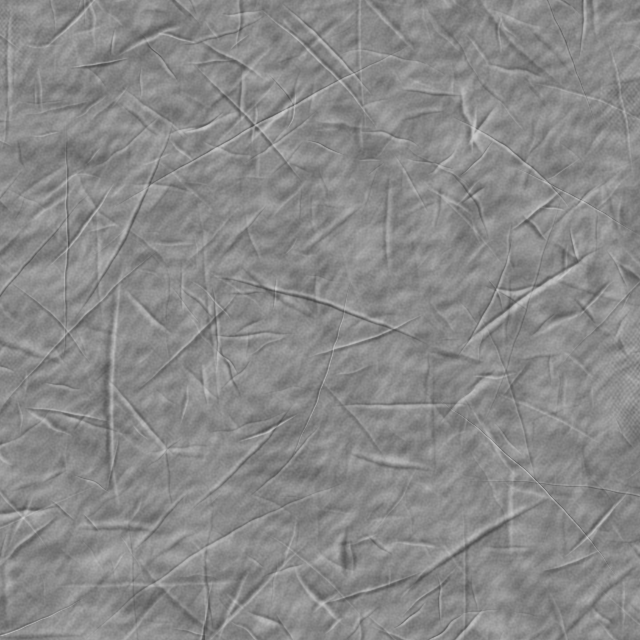
A Shadertoy shader for this texture:

```glsl
const float PI = 3.14159;
const vec2 LIGHT = vec2(-0.4, 0.917);
const float MID_GRAY = 0.537;

vec2 hash2(vec2 p) {
    vec2 k = vec2(dot(p, vec2(127.1, 311.7)), dot(p, vec2(269.5, 183.3)));
    return fract(sin(k) * 43758.5453);
}

mat2 turn(float angle) {
    float c = cos(angle), s = sin(angle);
    return mat2(c, -s, s, c);
}

float corner(vec2 cell, vec2 offset) {
    return dot(hash2(cell) * 2.0 - 1.0, offset);
}

// Gradient noise, centred on zero
float noise(vec2 p) {
    vec2 i = floor(p), f = fract(p);
    vec2 u = f * f * f * (f * (f * 6.0 - 15.0) + 10.0);
    vec2 e = vec2(1.0, 0.0);
    float low = mix(corner(i, f), corner(i + e, f - e), u.x);
    float high = mix(corner(i + e.yx, f - e.yx), corner(i + e.xx, f - e.xx), u.x);
    return mix(low, high, u.y);
}

vec2 warp(vec2 p, float freq, float amount) {
    return p + amount * vec2(noise(p * freq + 3.7), noise(p * freq + 41.3));
}

// Noise drawn out along one direction
float streaks(vec2 p, float angle, float freq, float stretch) {
    return noise(turn(angle) * p * vec2(1.0 / stretch, 1.0) * freq + angle * 31.0);
}

// Soft shading: level on one part of the cloth, steep on the other
float drape(vec2 p) {
    float steep = smoothstep(-0.25, 0.25, noise(p * 2.2 + 8.4) + 0.5 * (p.x - 0.5));
    float level = streaks(p, 0.05, 16.0, 2.5) + 0.7 * streaks(p, -0.3, 30.0, 2.5);
    float upright = streaks(p, 1.75, 18.0, 4.0) + 0.8 * streaks(p, 2.15, 32.0, 4.0);
    return mix(level, upright, steep);
}

// Small dents and sharp-edged facets
float dents(vec2 p, float busy) {
    float height = 0.0, freq = 12.0, slope = 0.026;
    for (int i = 0; i < 4; i++) {
        height += slope / freq * streaks(p, 1.4 + float(i) * 0.9, freq, 1.7);
        freq *= 1.8;
        slope *= 1.2;
    }
    float ridge = streaks(p, 1.9, 17.0, 2.0);
    return height - busy * 0.0045 * sqrt(ridge * ridge + 0.0015);
}

// Scattered tapered creases: a lit flank, a shaded flank and a bright or dark crest
float creases(vec2 p, float cells, float reach, float width, float contrast, float seed) {
    vec2 q = p * cells, home = floor(q);
    float shade = 0.0;
    for (int y = -1; y <= 1; y++)
    for (int x = -1; x <= 1; x++) {
        vec2 cell = home + vec2(x, y);
        vec2 spot = hash2(cell + seed);
        vec2 pose = hash2(cell + seed + 37.3);
        vec2 form = hash2(cell + seed + 71.9);
        // Angles gather around level, upright and diagonal
        float angle = pose.x * PI - 0.1 * sin(pose.x * PI * 8.0);
        vec2 d = turn(angle) * (q - cell - spot);
        float along = d.x / (reach * mix(0.4, 1.0, pose.y));
        float taper = clamp(1.0 - along * along, 0.0, 1.0);
        float across = (d.y + (form.x - 0.5) * 0.3 * d.x * d.x) / cells;
        float thin = width * mix(0.6, 1.4, form.x) * mix(0.5, 1.0, taper);
        float flank = across * (spot.x - 0.5) > 0.0 ? thin * 1.8 : thin;
        float facing = dot(vec2(-sin(angle), cos(angle)), LIGHT);
        facing = 0.6 * facing + 0.4 * sign(facing);
        float u = across / flank;
        float depth = mix(0.3, 1.0, fract(form.y * 7.0)) * (form.y < 0.4 ? -1.0 : 1.0);
        float relief = -1.7 * u * facing + 0.75 * (1.0 - 1.6 * u * u);
        shade += depth * contrast * taper * relief * exp(-u * u);
    }
    return shade;
}

// Long straight folds first, then ever shorter and more crooked ones
float wrinkles(vec2 p, float busy) {
    vec2 straight = warp(warp(p, 14.0, 0.005), 45.0, 0.002);
    vec2 crooked = warp(warp(p, 9.0, 0.016), 34.0, 0.006);
    float shade = creases(straight, 4.0, 0.85, 0.0034, 0.25, 2.0);
    shade += creases(straight, 3.3, 0.9, 0.0017, 0.17, 53.0);
    shade += creases(straight, 7.0, 0.85, 0.0032, 0.21, 19.0);
    shade += mix(0.4, 1.0, busy) * creases(crooked, 11.0, 0.85, 0.0034, 0.2, 83.0);
    shade += mix(0.15, 1.0, busy) * creases(crooked, 19.0, 0.85, 0.0026, 0.18, 31.0);
    return shade;
}

// Woven threads showing in patches near the sides
float weave(vec2 p) {
    float patchy = smoothstep(0.0, 0.3, noise(p * 4.0 + 7.9));
    float side = smoothstep(0.4, 0.5, abs(p.x - 0.5));
    vec2 q = warp(p, 20.0, 0.008);
    return side * patchy * sin(q.x * 850.0) * sin(q.y * 700.0);
}

void mainImage(out vec4 fragColor, in vec2 fragCoord) {
    vec2 p = fragCoord / iResolution.y;
    float busy = smoothstep(-0.25, 0.25, noise(p * 3.5 + 12.6));
    vec2 q = warp(p, 7.0, 0.022);
    float reach = 0.0012;
    float slope = (dents(q - LIGHT * reach, busy) - dents(q, busy)) / reach;
    float relief = slope + 0.1 * drape(q) + wrinkles(p, busy);
    float grain = noise(p * 230.0) * 0.065;
    float gray = MID_GRAY + 0.3 * tanh(relief / 0.3) + grain + 0.04 * weave(p);
    fragColor = vec4(vec3(clamp(gray, 0.0, 1.0)), 1.0);
}
```
